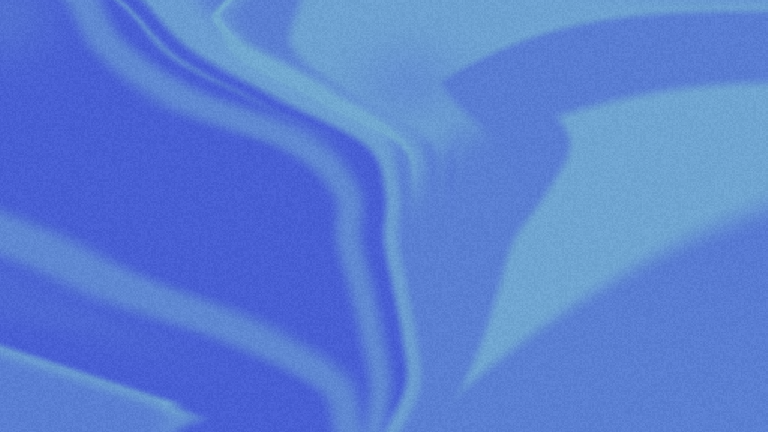
This background is drawn by a Shadertoy shader. Its source:

```glsl
// Signed distance to a smooth curve x(y) through ten evenly spaced heights
float side(vec2 p, float k[10]) {
    float s = clamp(p.y / 0.48, 0.0, 8.999), f = fract(s);
    int i = int(s);
    float b = k[i], c = k[i + 1];
    float a = i > 0 ? k[i - 1] : 2.0 * b - c;
    float d = i < 8 ? k[i + 2] : 2.0 * c - b;
    float c1 = 0.5 * (c - a);
    float c2 = a - 2.5 * b + 2.0 * c - 0.5 * d;
    float c3 = 0.5 * (d - a) + 1.5 * (b - c);
    float x = b + f * (c1 + f * (c2 + f * c3));
    float slope = (c1 + f * (2.0 * c2 + 3.0 * f * c3)) / 0.48;
    return (p.x - x) / sqrt(1.0 + slope * slope);
}

float glow(float d, float width) {
    return exp(-d * d / (width * width));
}

float band(float d, float halfWidth, float blur) {
    return 1.0 - smoothstep(halfWidth - blur, halfWidth + blur, abs(d));
}

float hash(vec2 p) {
    vec3 q = fract(p.xyx * 0.1031);
    q += dot(q, q.yzx + 33.33);
    return fract((q.x + q.y) * q.z);
}

// Tone of the liquid: 0 is deep blue, 1 is pale blue; y runs down from the top
float liquid(vec2 p) {
    float x = p.x, y = p.y;
    float ridge = side(p, float[10](1.46, 1.93, 2.78, 3.68, 3.88, 3.87, 3.96, 4.05, 4.09, 3.88));
    float ribbon = side(p, float[10](0.82, 1.12, 1.80, 2.98, 3.46, 3.49, 3.61, 3.72, 3.80, 3.74));
    float lower = side(p, float[10](-9.0, -7.0, -5.0, -3.0, -1.3, 0.15, 1.25, 2.50, 3.32, 3.50));
    float fold = side(p + vec2(0.17 * glow(y - 0.15, 0.16), 0.0),
        float[10](2.36, 2.38, 3.22, 4.03, 4.14, 4.12, 4.15, 4.20, 4.20, 4.10));
    float pool = side(p, float[10](3.00, 2.92, 3.50, 4.28, 4.50, 4.45, 4.45, 4.45, 4.45, 4.45));
    float arch = side(p, float[10](4.25, 4.27, 4.48, 4.96, 5.15, 5.20, 5.20, 5.20, 5.20, 5.20));
    float wing = side(p, float[10](5.60, 5.50, 5.46, 5.69, 5.46, 5.13, 4.98, 4.83, 4.63, 4.40));

    // Deep left side with its pale ribbons
    float deep = 0.02 + 0.24 * glow(length((p - vec2(0.05, 0.15)) / vec2(0.5, 0.45)), 1.0);
    deep += 0.12 * glow(lower + 0.48, 0.28) * smoothstep(2.5, 0.5, x);
    deep = mix(deep, 0.57, band(ribbon, 0.15 - 0.012 * y, 0.10));
    deep = mix(deep, 0.56, band(lower, 0.21 - 0.02 * x, 0.11));
    float thread = ridge + 0.20 - 0.05 * y;
    deep += 0.55 * glow(thread, 0.035) * smoothstep(1.5, 0.3, y);

    // Lit shelf in the lower left corner
    float shelf = (y - 3.47 - 0.33 * x) / 1.05;
    float shelfEnd = 1.88 + 0.10 * sin(y * 24.0 + 1.5);
    float shelfTone = 0.43 + 0.35 * glow(shelf - 0.02, 0.08) + 0.18 * glow(x - 1.75, 0.16);
    deep = mix(deep, shelfTone, smoothstep(-0.07, 0.02, shelf)
        * smoothstep(shelfEnd + 0.16, shelfEnd - 0.16, x));

    // Right side: bright ridge, thin fold and soft trailing streaks
    float top = smoothstep(1.9, 0.0, y);
    float tone = 0.45 - 0.08 * smoothstep(5.4, 7.6, x) * smoothstep(4.2, 2.2, y);
    float ridgeWidth = 0.05 + 0.20 * top;
    tone += 0.38 * (1.0 - smoothstep(ridgeWidth, ridgeWidth * 1.7 + 0.09, ridge));
    float trail = smoothstep(2.3, 1.4, y);
    tone += 0.40 * trail * glow(fold, 0.045);
    tone += 0.22 * trail * glow(fold - 0.07, 0.12);
    tone += 0.08 * trail * sin(fold * 32.0 - 1.0) * band(fold - 0.2, 0.25, 0.12)
        * smoothstep(0.3, 1.0, y);

    // Pale pool at the top, cut by the darker arch
    float poolTone = 0.91 - 0.25 * glow(length((p - vec2(4.1, 0.85)) / vec2(0.55, 0.40)), 1.0);
    poolTone -= 0.14 * smoothstep(5.5, 7.6, x) * smoothstep(0.10, 0.0, y);
    float poolMask = smoothstep(-0.08, 0.09, pool) * smoothstep(1.95, 1.2, y);
    tone = mix(tone, poolTone, poolMask * smoothstep(5.6, 4.6, x + max(y - 0.9, 0.0) - 3.0 * step(y, 0.9)));
    float reach = max((7.68 - x) / 3.28, 0.0);
    float archTop = 0.11 + 0.71 * reach * reach * reach;
    float archMask = smoothstep(-0.06, 0.08, arch) * smoothstep(-0.05, 0.06, y - archTop);
    tone = mix(tone, 0.42, archMask * smoothstep(2.4, 1.3, y));

    // Pale wing opening to the right
    float u = (7.68 - x) / 2.18, v = (7.68 - x) / 3.08;
    float wingTop = 0.82 + 0.36 * u * u;
    float wingBase = 2.08 + v * (1.05 + 0.79 * v);
    float soft = 0.10 + 0.05 * max(x - 4.8, 0.0);
    float wingMask = smoothstep(-0.06, 0.08, wing)
        * smoothstep(-0.07, 0.09, y - wingTop)
        * smoothstep(-soft, soft, wingBase - y);
    tone = mix(tone, 0.95, wingMask);

    return mix(deep, tone, smoothstep(-0.09, 0.03, ridge));
}

void mainImage(out vec4 fragColor, in vec2 fragCoord) {
    vec2 uv = fragCoord / iResolution.y;
    float tone = liquid(vec2(uv.x, 1.0 - uv.y) * 4.32);
    vec3 deepBlue = vec3(0.28, 0.37, 0.83);
    vec3 paleBlue = vec3(0.445, 0.66, 0.82);
    vec3 color = mix(deepBlue, paleBlue, clamp(tone, 0.0, 1.0));

    // Fine film grain
    color += 0.045 * (hash(floor(uv * 288.0)) - 0.5);
    fragColor = vec4(color, 1.0);
}
```
